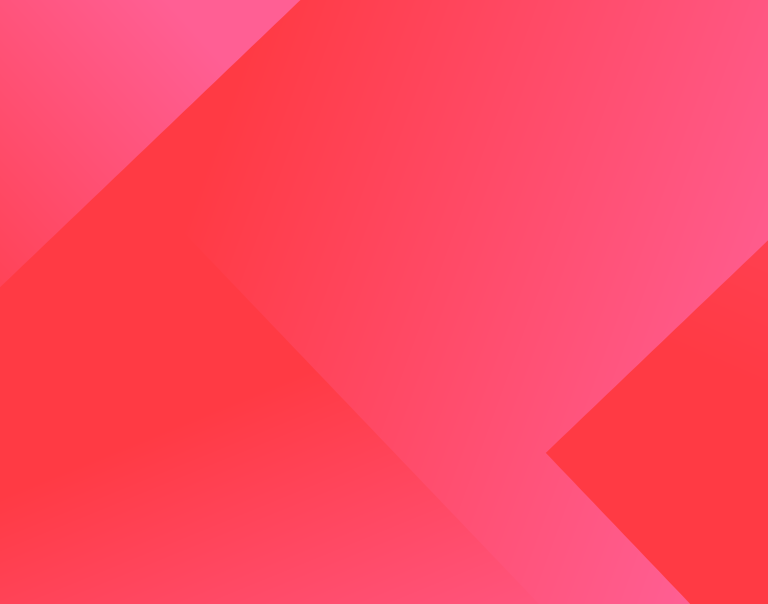
Give the GLSL for this background, as a Shadertoy shader.

```glsl
const vec3 RED  = vec3(1.0, 0.228, 0.267);
const vec3 PINK = vec3(1.0, 0.372, 0.580);

// Edge positions in the tilted frame, in canvas heights
const float TILT = 0.763;
const float CORNER_EDGE = 0.379;
const float PANEL_EDGE = 0.645;
const vec2 WEDGE_TIP = vec2(0.826, -0.4436);

// Each gradient runs from a red point (xy) to a pink point (zw)
const vec4 BAND_RAMP   = vec4(0.390, 0.858, 1.340, 0.512);
const vec4 PANEL_RAMP  = vec4(0.290, 0.295, 0.554, -0.350);
const vec4 CORNER_RAMP = vec4(-0.360, 0.680, 0.154, 1.138);
const vec4 WEDGE_RAMP  = vec4(1.274, 0.353, 1.879, 1.718);

vec3 linearGradient(vec2 p, vec4 ramp) {
    vec2 axis = ramp.zw - ramp.xy;
    float t = dot(p - ramp.xy, axis) / dot(axis, axis);
    return mix(RED, PINK, clamp(t, 0.0, 1.0));
}

// Coverage of the inside (negative) part of a signed distance
float coverage(float dist, float pixel) {
    return clamp(0.5 - dist / pixel, 0.0, 1.0);
}

void mainImage(out vec4 fragColor, in vec2 fragCoord) {
    float pixel = 1.0 / iResolution.y;
    vec2 p = fragCoord * pixel;

    // Tilted frame: x points up and right, y up and left
    vec2 along = vec2(cos(TILT), sin(TILT));
    vec2 q = vec2(dot(p, along), dot(p, vec2(-along.y, along.x)));

    // Broad band behind the other shapes
    vec3 color = linearGradient(p, BAND_RAMP);

    // Lower left panel
    float panel = coverage(q.x - PANEL_EDGE, pixel);
    color = mix(color, linearGradient(p, PANEL_RAMP), panel);

    // Upper left corner
    float corner = coverage(CORNER_EDGE - q.y, pixel);
    color = mix(color, linearGradient(p, CORNER_RAMP), corner);

    // Right wedge
    float wedge = coverage(max(WEDGE_TIP.x - q.x, q.y - WEDGE_TIP.y), pixel);
    color = mix(color, linearGradient(p, WEDGE_RAMP), wedge);

    fragColor = vec4(color, 1.0);
}
```
